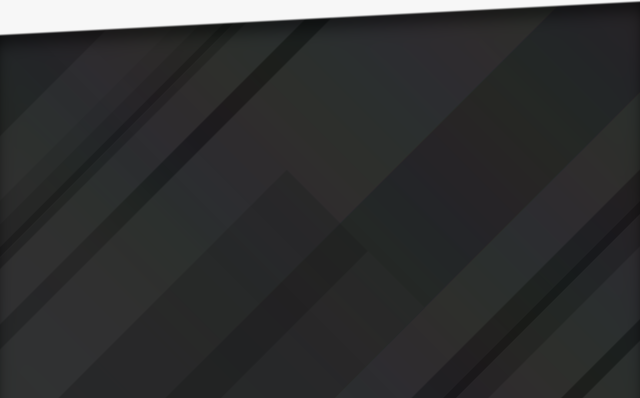
Give the GLSL for this background, as a Shadertoy shader.

```glsl
// Charcoal diagonal bands with faint coloured tints below a slanted white header.

const float TAU = 6.2831853;

float hash(float n) {
    return fract(sin(n * 127.1) * 43758.5453);
}

// Antialiased step across a diagonal edge
float edge(float at, float v) {
    float w = 1.5 / iResolution.y;
    return smoothstep(at - w, at + w, v);
}

float band(float v, float a, float b) {
    return edge(a, v) - edge(b, v);
}

// Blue, warm and green tints that cycle along a band
vec3 tintCycle(float along) {
    return cos(TAU * ((along - 0.063) / 0.8 - vec3(0.333, 0.667, 0.0)));
}

void mainImage(out vec4 fragColor, in vec2 fragCoord) {
    vec2 p = fragCoord / iResolution.y;
    float width = iResolution.x / iResolution.y;
    float across = p.x + 1.0 - p.y;
    float along = p.x + p.y - 1.0;

    // Light ground, a little brighter toward the lower left
    float shade = 0.178 + 0.014 * smoothstep(0.0, -0.8, along);

    // Upper left bands
    shade = mix(shade, 0.147, 1.0 - edge(0.342, across));
    shade = mix(shade, 0.168, band(across, 0.504, 0.563));
    shade = mix(shade, 0.150, band(across, 0.563, 0.620));
    shade = mix(shade, 0.118, band(across, 0.620, 0.647));
    shade = mix(shade, 0.143, band(across, 0.647, 0.676));
    float fadingStripe = mix(0.152, 0.112, smoothstep(-0.5, 0.2, along));
    shade = mix(shade, fadingStripe, band(across, 0.815, 0.878));

    // Wide central band and the square-ended panel overlapping it
    float panel = 1.0 - edge(0.294, along);
    shade = mix(shade, 0.147, band(across, 1.416, 1.840));
    shade = mix(shade, 0.157, panel * band(across, 1.147, 1.840));
    shade = mix(shade, 0.134, panel * band(across, 1.416, 1.555));

    // Lower right bands
    shade = mix(shade, 0.128, band(across, 2.034, 2.112));
    shade = mix(shade, 0.100, band(across, 2.112, 2.147));
    shade = mix(shade, 0.145, band(across, 2.147, 2.227));
    shade = mix(shade, 0.115, band(across, 2.410, 2.464));

    // Tint, shifted from band to band
    float shift = -0.1 * (1.0 - edge(0.815, across));
    shift += 0.515 * band(across, 1.416, 1.840);
    shift -= 0.1 * band(across, 1.840, 2.034);
    float strength = mix(0.002, 0.007, smoothstep(-0.5, -0.1, along));
    strength *= 1.0 - 0.6 * panel * band(across, 1.147, 1.840);
    vec3 color = shade + vec3(-0.002, 0.001, 0.002) + strength * tintCycle(along - shift);

    // Barely visible facets crossing the bands
    color += 0.003 * (hash(floor(along * 9.0) + 20.0) - 0.5);

    // Header shadow and darkened side edges
    float header = p.y - mix(0.912, 0.996, p.x / width);
    float depth = max(-header, 0.0);
    color *= 1.0 - 0.42 * exp(-depth * depth / 0.0012);
    float side = min(p.x, width - p.x);
    color *= 1.0 - 0.22 * exp(-side / 0.012);

    // White header
    color = mix(color, vec3(0.967), edge(0.0, header));
    fragColor = vec4(color, 1.0);
}
```
